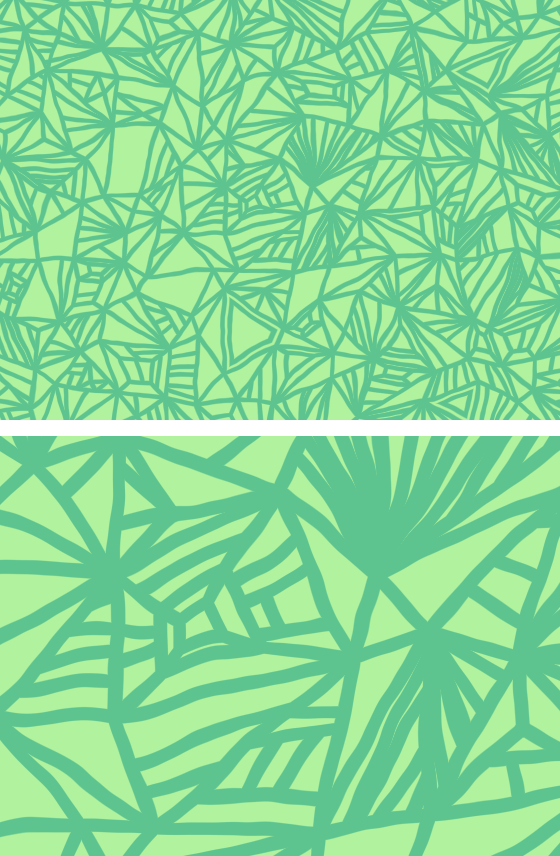
Top, the full canvas; bottom, a detail of the centre.
A WebGL 1 fragment shader for this pattern:

```glsl
precision highp float;
uniform vec2 u_resolution;

const vec3 LINE_COLOR = vec3(0.37, 0.77, 0.56);
const vec3 FACET_COLOR = vec3(0.69, 0.95, 0.62);
const float CELLS_PER_HEIGHT = 9.5;
const float HALF_LINE = 0.052;

// Convex facet, counter-clockwise; a triangle repeats one corner.
struct Facet { vec2 a, b, c, d; float seed; };

float hash(vec2 p) {
  vec3 q = fract(p.xyx * 0.1031);
  q += dot(q, q.yzx + 33.33);
  return fract((q.x + q.y) * q.z);
}

float vary(float seed, float i) { return hash(vec2(seed * 97.0, i + 3.0)); }

float noise(vec2 p) {
  vec2 i = floor(p), f = fract(p);
  f = f * f * (3.0 - 2.0 * f);
  return mix(mix(hash(i), hash(i + vec2(1.0, 0.0)), f.x),
             mix(hash(i + vec2(0.0, 1.0)), hash(i + 1.0), f.x), f.y);
}

vec2 wobble(vec2 p, float scale, float amount) {
  return amount * (vec2(noise(p * scale), noise(p * scale + 47.3)) - 0.5);
}

float turnArea(vec2 a, vec2 b, vec2 c) {
  vec2 u = b - a, v = c - a;
  return u.x * v.y - u.y * v.x;
}

// Signed distance to a line, positive on its left; collapsed edges are ignored.
float edgeDistance(vec2 p, vec2 a, vec2 b) {
  float len = distance(a, b);
  return len < 0.0001 ? 1.0 : turnArea(a, b, p) / len;
}

float borderDistance(vec2 p, Facet f) {
  return min(min(edgeDistance(p, f.a, f.b), edgeDistance(p, f.b, f.c)),
             min(edgeDistance(p, f.c, f.d), edgeDistance(p, f.d, f.a)));
}

vec2 center(Facet f) { return 0.25 * (f.a + f.b + f.c + f.d); }

Facet turned(Facet f) { return Facet(f.b, f.c, f.d, f.a, f.seed); }

// Triangle with a randomly chosen corner as the apex of its fan.
Facet triangle(vec2 a, vec2 b, vec2 c, float seed) {
  if (seed < 0.33) return Facet(a, b, c, c, seed);
  if (seed < 0.66) return Facet(b, c, a, a, seed);
  return Facet(c, a, b, b, seed);
}

vec2 gridVertex(vec2 id) {
  return id + 0.5 + 0.92 * (vec2(hash(id + 13.0), hash(id + 131.0)) - 0.5);
}

// Large facet of the jittered mesh that contains p.
Facet findFacet(vec2 p) {
  Facet found = Facet(p, p, p, p, 0.0);
  for (int k = 0; k < 4; k++) {
    vec2 id = floor(p) - vec2(mod(float(k), 2.0), floor(float(k) / 2.0));
    Facet f = Facet(gridVertex(id), gridVertex(id + vec2(1.0, 0.0)),
                    gridVertex(id + 1.0), gridVertex(id + vec2(0.0, 1.0)), hash(id + 71.0));
    float cutAC = min(turnArea(f.a, f.b, f.c), turnArea(f.a, f.c, f.d));
    float cutBD = min(turnArea(f.a, f.b, f.d), turnArea(f.b, f.c, f.d));
    if (f.seed > 0.4 || min(cutAC, cutBD) < 0.2) {
      if (cutBD > cutAC * mix(0.4, 2.0, hash(id + 211.0))) f = turned(f);
      if (edgeDistance(p, f.a, f.c) > 0.0) f = triangle(f.a, f.c, f.d, hash(id + 307.0));
      else f = triangle(f.a, f.b, f.c, hash(id + 401.0));
    }
    if (borderDistance(p, f) > 0.0) found = f;
  }
  return found;
}

// Cuts a facet into slanted strips (a triangle into a fan), keeping the one around p.
Facet slice(Facet f, vec2 p, float pitch) {
  Facet strip = Facet(f.a, f.b, f.c, f.d, vary(f.seed, 30.0));
  float count = max(2.0, floor(max(distance(f.a, f.b), distance(f.d, f.c)) / pitch + 0.5));
  for (int k = 1; k < 8; k++) {
    float i = float(k);
    if (i >= count) break;
    vec2 t = (i + 0.75 * (vec2(vary(f.seed, i), vary(f.seed, i + 10.0)) - 0.5)) / count;
    vec2 u = mix(f.a, f.b, t.x), v = mix(f.d, f.c, t.y);
    if (edgeDistance(p, u, v) > 0.0) { strip.b = u; strip.c = v; break; }
    strip.a = u;
    strip.d = v;
    strip.seed = vary(f.seed, 30.0 + i);
  }
  return strip;
}

// Splits a facet into a smaller core and a ring of pieces joined at the corners.
Facet spokes(Facet f, vec2 p, float size) {
  vec2 m = mix(center(f), f.a, 0.25 * vary(f.seed, 50.0));
  Facet core = Facet(mix(m, f.a, size), mix(m, f.b, size), mix(m, f.c, size),
                     mix(m, f.d, size), vary(f.seed, 51.0));
  if (borderDistance(p, core) > 0.0) return core;
  for (int k = 0; k < 4; k++) {
    Facet piece = Facet(f.a, f.b, core.b, core.a, vary(f.seed, 52.0 + float(k)));
    if (borderDistance(p, piece) > 0.0) return piece;
    f = turned(f);
    core = turned(core);
  }
  return f;
}

// One random cut; narrow facets and a few large ones stay whole.
Facet subdivide(Facet f, vec2 p) {
  float room = borderDistance(center(f), f), style = vary(f.seed, 60.0);
  if (room < 0.155 || style > 0.87) return f;
  if (room > 0.22 && style < 0.46) return spokes(f, p, style < 0.24 ? 0.03 : 0.45);
  if (vary(f.seed, 61.0) > 0.55) f = turned(f);
  return slice(f, p, mix(0.24, 0.75, vary(f.seed, 62.0)));
}

void main() {
  vec2 p = gl_FragCoord.xy / u_resolution.y * CELLS_PER_HEIGHT + 20.0;
  p += wobble(p, 2.2, 0.08) + wobble(p, 7.0, 0.012);
  Facet f = findFacet(p);
  for (int k = 0; k < 3; k++) f = subdivide(f, p);

  // Outlines, with a small ring inside some roomy facets.
  float d = borderDistance(p, f);
  if (borderDistance(center(f), f) > 0.22 && vary(f.seed, 70.0) < 0.2) d = min(d, abs(d - 0.16));
  float soft = 0.78 * CELLS_PER_HEIGHT / u_resolution.y;
  float fill = smoothstep(HALF_LINE - soft, HALF_LINE + soft, d);
  gl_FragColor = vec4(mix(LINE_COLOR, FACET_COLOR, fill), 1.0);
}
```
